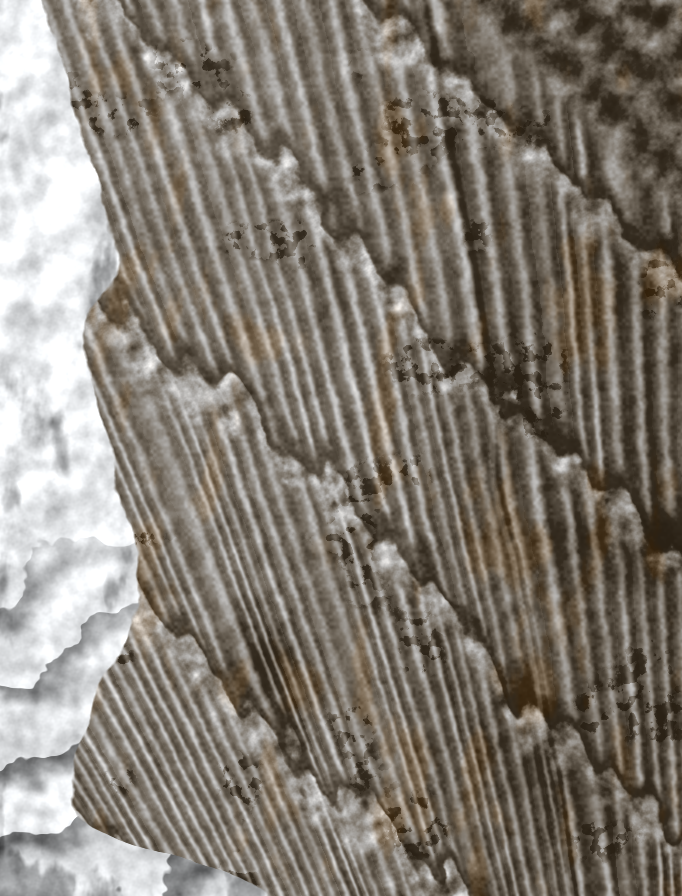
Give the GLSL for this texture, as a Shadertoy shader.

```glsl
#define RIB_DENSITY 37.0
#define LEDGE_PERIOD 0.31
#define LEDGE_START -0.107
#define LEDGE_SLOPE 0.95
#define LEAN 0.39
#define FAN 0.47
#define RIB_CONTRAST 0.38
#define ROUGHNESS 0.80
#define BASE_TONE 0.425
#define TAU 6.2831853

float hash(vec2 p) {
    return fract(sin(dot(p, vec2(127.1, 311.7))) * 43758.5453);
}

float noise(vec2 p) {
    vec2 i = floor(p), f = fract(p);
    f = f * f * (3.0 - 2.0 * f);
    return mix(mix(hash(i), hash(i + vec2(1, 0)), f.x),
               mix(hash(i + vec2(0, 1)), hash(i + vec2(1, 1)), f.x), f.y);
}

float fbm(vec2 p) {
    float sum = 0.0, amp = 0.5;
    for (int i = 0; i < 5; i++) {
        sum += amp * noise(p);
        p = mat2(1.6, 1.2, -1.2, 1.6) * p + 3.7;
        amp *= 0.5;
    }
    return sum;
}

// Surface lit from the upper left
float emboss(vec2 p, float scale) {
    return fbm(p * scale) - fbm(p * scale + vec2(-0.28, 0.28));
}

// Soft dark hollow, stretched along the ribs
float hollow(vec2 p, vec2 center, vec2 size) {
    vec2 d = (p - center) / size;
    d.x += 0.35 * d.y;
    return exp(-dot(d, d));
}

// Sunlit wall above, sloping boulders below
float backgroundTone(vec2 p) {
    float low = 1.0 - smoothstep(0.2, 0.52, p.y);
    float tone = 0.97 + 0.75 * emboss(p + 7.0, 24.0);
    vec2 slab = vec2(p.x + p.y, p.y - 0.6 * p.x);
    float boulder = fract(slab.y * 9.0 + 1.6 * fbm(slab * 7.0));
    tone -= low * (0.05 + 0.45 * smoothstep(0.55, 0.97, boulder) * (1.0 - smoothstep(0.97, 1.0, boulder)));
    float stain = smoothstep(0.54, 0.68, fbm(p * vec2(18.0, 9.0) + 21.0));
    return tone - 0.35 * stain;
}

// Carved ribs broken by descending ledges
float rockTone(vec2 p) {
    float depth = 1.0 - p.y;
    float across = (p.x - LEAN * depth) / (1.0 - FAN * depth);
    across += 0.014 * (noise(p * vec2(5.0, 4.0)) - 0.5);
    float ribs = RIB_DENSITY * across - 9.0 * max(across - 0.46, 0.0);

    // Ledge coordinate, stepped rib by rib
    float fall = depth - LEDGE_SLOPE * p.x;
    float steps = 0.011 * sin(TAU * ribs * 0.5) + 0.05 * (noise(vec2(ribs * 0.45, 2.0)) - 0.5);
    float ledge = (fall + steps + 0.06 * (fbm(p * 28.0) - 0.5) - LEDGE_START) / LEDGE_PERIOD;
    float band = floor(ledge), along = fract(ledge);
    float lipSize = 0.08 + 0.12 * noise(vec2(ribs * 0.3, band * 5.0));
    float lip = smoothstep(0.0, 0.035, along) * (1.0 - smoothstep(lipSize * 0.5, lipSize * 1.5, along));
    float pocket = smoothstep(0.89, 1.0, along) + 1.0 - smoothstep(0.0, 0.04, along);

    // Rib profile, shifted and widened between ledges
    float phase = ribs + 0.37 * band + 1.1 * noise(vec2(ribs * 0.45, band * 3.0));
    phase += 0.22 * (fbm(vec2(ribs, p.y * 22.0)) - 0.5) + 0.10 * (noise(p * 130.0) - 0.5);
    float ridge = pow(0.5 + 0.5 * cos(TAU * phase), 2.2);
    float lee = sin(TAU * phase);
    float strength = 0.4 + 0.8 * noise(vec2(floor(phase + 0.5) * 3.1, p.y * 4.0 + band * 7.0));
    float clean = (1.0 - 0.75 * lip) * (1.0 - min(pocket, 1.0));

    // Rough upper corner with broad beams along the slope
    float corner = 1.0 - smoothstep(-0.49, -0.45, fall + 0.03 * fbm(p * 18.0));
    float beam = 0.5 + 0.5 * cos(TAU * (fall * 13.0 + 0.6 * fbm(p * 9.0)));
    float grooves = RIB_CONTRAST * strength * (ridge - 0.31) - 0.05 * lee;

    float tone = BASE_TONE + 0.06 - 0.14 * smoothstep(0.25, 0.76, p.x);
    tone += mix(grooves * clean, 0.22 * beam - 0.17, corner);
    tone += (0.15 * lip - 0.20 * pocket) * (1.0 - corner);
    tone += ROUGHNESS * emboss(p, 38.0) * (0.28 + 1.0 * max(lip, 0.6 * corner));
    tone += 0.17 * (fbm(vec2(ribs * 0.8, p.y * 12.0)) - 0.48);

    // Winding fissure with a lit edge, and deep shadows
    float fissure = across - 0.475 - 0.025 * (fbm(vec2(p.y * 9.0, 6.0)) - 0.5);
    tone -= 0.14 * (1.0 - smoothstep(0.001, 0.007, abs(fissure)));
    tone += 0.10 * (1.0 - smoothstep(0.001, 0.007, abs(fissure + 0.010)));
    tone -= 0.26 * hollow(p, vec2(0.305, 0.26), vec2(0.035, 0.06));
    tone -= 0.16 * hollow(p, vec2(0.72, 0.39), vec2(0.13, 0.045));
    tone -= 0.12 * hollow(p, vec2(0.60, 0.14), vec2(0.07, 0.08));

    // Sparse dark lichen and fine grain
    float patches = smoothstep(0.70, 0.85, noise(p * 15.0 + 9.0)) * (1.0 - corner);
    tone -= 0.22 * patches * smoothstep(0.52, 0.60, fbm(p * 95.0));
    tone += 0.11 * (noise(p * 260.0) - 0.5);
    return max(tone, 0.13 + 0.25 * max(tone, 0.0));
}

vec3 stoneColor(float tone, float rust) {
    float warmth = 1.0 - smoothstep(0.38, 0.75, tone);
    vec3 tint = vec3(0.028, 0.0, -0.038) * warmth + vec3(0.006, 0.0, -0.008);
    return vec3(tone) + tint + rust * vec3(0.035, 0.0, -0.04);
}

void mainImage(out vec4 fragColor, in vec2 fragCoord) {
    vec2 p = fragCoord / iResolution.y;
    float depth = 1.0 - p.y;

    // Left outline of the rock, notched at each ledge
    float outline = 0.05 + 0.28 * depth - 0.07 * smoothstep(0.28, 0.40, depth);
    outline += 0.19 * smoothstep(0.91, 1.0, depth) - 0.15 * smoothstep(0.62, 0.90, depth);
    outline += 0.025 * (fbm(p * 20.0) - 0.5);
    float rock = smoothstep(-0.002, 0.002, p.x - outline);

    float rust = smoothstep(0.54, 0.74, fbm(p * vec2(30.0, 13.0) + 13.0));
    vec3 stone = stoneColor(rockTone(p), rust);
    vec3 daylight = backgroundTone(p) * vec3(0.98, 0.99, 1.0);
    fragColor = vec4(clamp(mix(daylight, stone, rock), 0.0, 1.0), 1.0);
}
```
